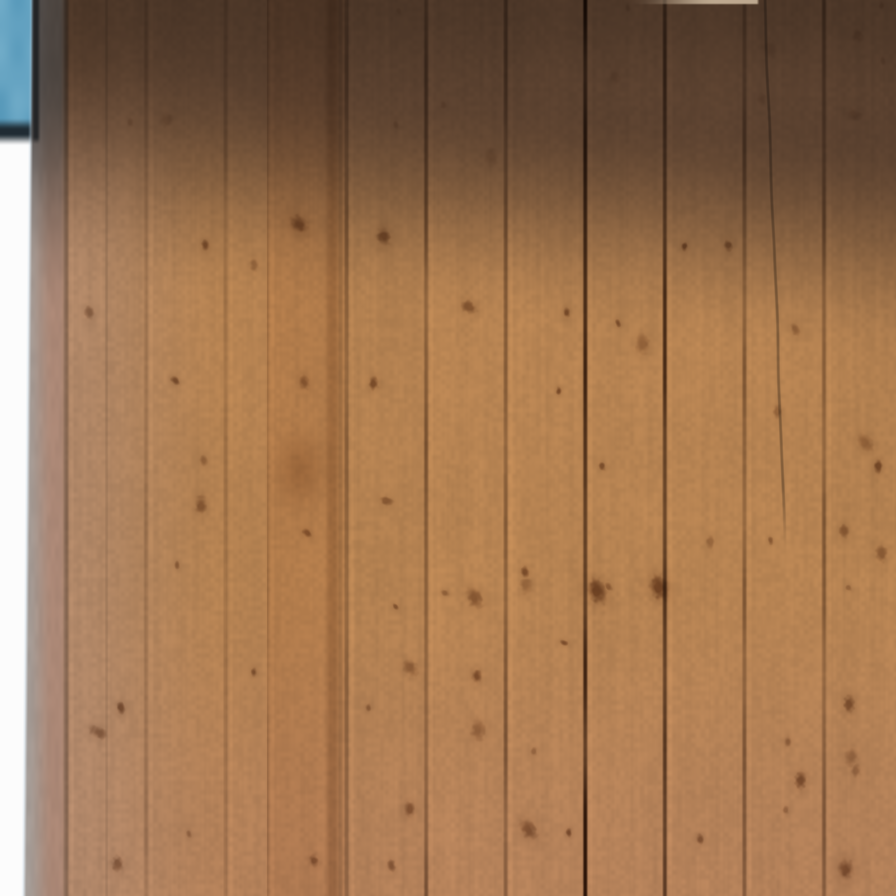
This texture is drawn by a three.js fragment shader. Its source:

```glsl
varying vec2 vUv;

float hash(vec2 p) {
  p = fract(p * vec2(0.1731, 0.3117));
  p += dot(p, p.yx + 23.45);
  return fract(p.x * p.y * 17.3);
}

float noise(vec2 p) {
  vec2 i = floor(p), f = fract(p);
  f = f * f * (3.0 - 2.0 * f);
  return mix(mix(hash(i), hash(i + vec2(1.0, 0.0)), f.x),
             mix(hash(i + vec2(0.0, 1.0)), hash(i + 1.0), f.x), f.y);
}

// Soft line centred on zero
float line(float d, float halfWidth) {
  return 1.0 - smoothstep(halfWidth * 0.2, halfWidth * 1.8, abs(d));
}

float bell(float d, float width) {
  return exp(-d * d / (width * width));
}

// Upright knot with a soft rim
float knot(vec2 d, float radius, float angle) {
  float c = cos(angle), s = sin(angle);
  d = mat2(c, -s, s, c) * d;
  float r = length(d * vec2(1.2, 0.85)) / radius;
  r += 0.35 * (noise(d * 260.0 + radius * 9000.0) - 0.5);
  return 0.7 * (1.0 - smoothstep(0.25, 1.2, r)) + 0.3 * exp(-r * r * 0.6);
}

// Two planks and a narrow offcut on the left, full planks on the right
float plankCoord(float x) {
  return x < 0.298 ? (x - 0.0742) / 0.0888 : (x - 0.298) / 0.0888 + 3.0;
}

float knots(vec2 uv, float plank, float across) {
  float amount = 0.0;
  for (int i = 0; i < 2; i++) {
    float layer = float(i);
    float rowHeight = 0.118 - 0.035 * layer;
    float v = uv.y / rowHeight + hash(vec2(plank + 3.0, layer + 7.0));
    vec2 cell = vec2(plank + 11.0 * layer + 5.0, floor(v) + 2.0);
    vec2 center = 0.18 + 0.64 * vec2(hash(cell + 31.0), hash(cell + 57.0));
    vec2 d = (vec2(across, fract(v)) - center) * vec2(0.0888, rowHeight);
    float radius = mix(0.0055, 0.0105, hash(cell + 83.0)) * (1.0 - 0.35 * layer);
    float tilt = 1.4 * pow(hash(cell + 19.0), 5.0);
    float present = step(hash(cell + 101.0), 0.42 - 0.06 * layer);
    amount = max(amount, present * knot(d, radius, tilt) * mix(0.45, 0.95, hash(cell)));
  }
  amount *= 1.0 - 0.6 * smoothstep(0.72, 0.88, uv.y);
  // Pair of knots facing each other between the deepest grooves
  for (int i = 0; i < 2; i++) {
    vec2 d = uv - vec2(0.666 + 0.069 * float(i), 0.34 + 0.004 * float(i));
    amount = max(amount, knot(d, 0.0125, 0.4));
  }
  return amount;
}

vec3 wood(vec2 uv) {
  float u = plankCoord(uv.x);
  float plank = floor(u), across = fract(u);

  // Light falling off towards the ceiling
  vec3 lit = mix(vec3(0.705, 0.505, 0.35), vec3(0.71, 0.51, 0.318), smoothstep(0.0, 0.4, uv.y));
  lit = mix(lit, vec3(0.69, 0.54, 0.44), 0.75 * (1.0 - smoothstep(0.06, 0.26, uv.x)));
  float shade = smoothstep(0.64, 0.90, uv.y + 0.10 * (uv.x - 0.5));
  vec3 color = mix(lit, vec3(0.355, 0.255, 0.185), shade);
  color *= 1.0 - 0.16 * smoothstep(0.88, 1.0, uv.y);

  // Grain and plank tint
  float grain = noise(vec2(uv.x * 160.0, uv.y * 3.0 + plank * 7.0)) - 0.5;
  grain += 0.5 * (noise(vec2(uv.x * 380.0, uv.y * 9.0)) - 0.5);
  color *= 1.0 + 0.04 * grain + 0.03 * (hash(vec2(plank + 9.0, 4.0)) - 0.5);
  color *= 1.0 + 0.06 * (noise(uv * 190.0) - 0.5) + 0.03 * (noise(uv * 14.0) - 0.5);

  // Redder plank with a recessed strip, and a smudge
  float red = smoothstep(0.296, 0.30, uv.x) * (1.0 - smoothstep(0.382, 0.388, uv.x));
  color *= mix(vec3(1.0), vec3(0.97, 0.94, 0.91), red);
  color *= 1.0 - vec3(0.13, 0.16, 0.19) * line(uv.x - 0.371, 0.006);
  color *= 1.0 - 0.10 * line(uv.x - 0.380, 0.002);
  color *= 1.0 - vec3(0.12, 0.16, 0.20) * bell(length((uv - vec2(0.335, 0.475)) * vec2(1.0, 0.7)), 0.026);

  // Knots
  color = mix(color, color * vec3(0.61, 0.51, 0.43), knots(uv, plank, across));

  // Brown grooves, deepest right of the centre
  float nearest = floor(u + 0.5);
  float depth = 0.22 + 0.10 * hash(vec2(nearest + 2.0, 8.0));
  depth += 0.36 * bell(uv.x - 0.652, 0.03) + 0.24 * bell(uv.x - 0.741, 0.03);
  depth *= 0.7 + 0.6 * noise(vec2(nearest * 5.0, uv.y * 12.0));
  depth *= mix(0.45, 1.0, smoothstep(0.28, 0.40, uv.x));
  float seam = (u - nearest) * 0.0888;
  color *= 1.0 - depth * vec3(0.9, 1.0, 1.08) * line(seam, 0.0021);
  color *= 1.0 + 0.04 * line(seam - 0.006, 0.002);
  color *= 1.0 - 0.09 * line(uv.x - 0.119, 0.0015);

  // Long crack
  float crack = uv.x - 0.853 - 0.036 * (1.0 - uv.y) - 0.002 * noise(vec2(uv.y * 14.0, 2.0));
  return color * (1.0 - 0.28 * line(crack, 0.0015) * smoothstep(0.38, 0.46, uv.y));
}

void main() {
  vec2 uv = vUv;
  vec3 color = wood(uv);

  // Jamb
  vec3 jamb = mix(vec3(0.67, 0.53, 0.46), vec3(0.30, 0.27, 0.25), smoothstep(0.64, 0.93, uv.y));
  jamb = mix(mix(vec3(0.64, 0.61, 0.59), vec3(0.34, 0.33, 0.33), smoothstep(0.7, 0.9, uv.y)),
             jamb, smoothstep(0.028, 0.060, uv.x));
  jamb *= 1.0 + 0.05 * (noise(uv * vec2(220.0, 60.0)) - 0.5);
  color = mix(jamb, color, smoothstep(0.066, 0.078, uv.x));
  color *= 1.0 - 0.17 * line(uv.x - 0.0735, 0.0025);

  // Window: bright pane, crossbar and blue upper pane
  float edge = 0.027 + 0.009 * uv.y;
  vec3 sky = mix(vec3(0.33, 0.59, 0.72), vec3(0.45, 0.68, 0.79), noise(uv * vec2(50.0, 35.0)));
  vec3 pane = mix(vec3(0.99), sky, smoothstep(0.850, 0.856, uv.y));
  pane = mix(pane, vec3(0.12, 0.17, 0.20), line(uv.y - 0.853, 0.009));
  pane = mix(pane, vec3(0.72, 0.80, 0.86), 0.4 * smoothstep(edge - 0.004, edge, uv.x));
  color = mix(pane, color, smoothstep(edge - 0.002, edge + 0.003, uv.x));
  color = mix(color, vec3(0.09, 0.10, 0.11), 0.8 * line(uv.x - 0.040, 0.0035) * smoothstep(0.838, 0.848, uv.y));

  // Pale strip along the ceiling
  float strip = smoothstep(0.70, 0.80, uv.x) * (1.0 - smoothstep(0.844, 0.848, uv.x));
  color = mix(color, vec3(0.74, 0.66, 0.56), strip * smoothstep(0.994, 0.997, uv.y));

  gl_FragColor = vec4(color, 1.0);
}
```
